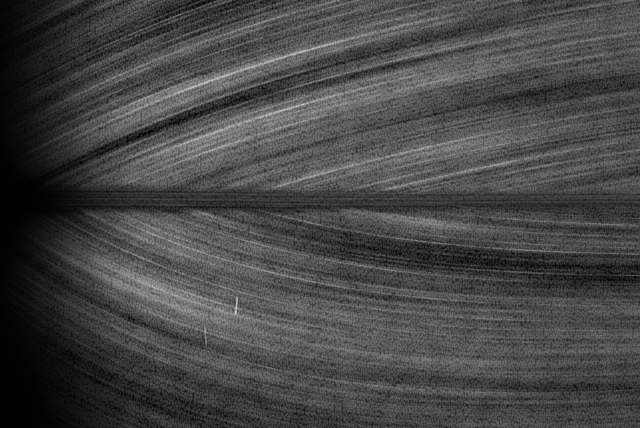
A Shadertoy shader for this texture:

```glsl
// A dim monochrome leaf: a dark midrib with veins that leave it and level out.
// Each half has a flow coordinate, constant along a vein; layered sines and
// jittered lines follow it, and cellular noise adds the fine tissue grain.

const float RIB_HEIGHT = 0.533;
const vec2 RIB_HALF_WIDTH = vec2(0.031, 0.017);  // left end, right end
const vec2 UPPER_BEND = vec2(0.62, 1.10);        // total rise, run
const vec2 LOWER_BEND = vec2(0.45, 0.60);        // total fall, run
const float LOWER_LIFT = 0.08;                   // upturn at lower right
const float LEAF_TONE = 0.295;
const float STREAK_GAIN = 0.047;
const float VEIN_GAIN = 0.23;
const float VEIN_DENSITY = 48.0;
const float VEIN_WIDTH = 0.0022;
const float MOTTLE_GAIN = 0.028;
const float GRAIN_GAIN = 0.21;
const vec2 GRAIN_DENSITY = vec2(215.0, 150.0);

float hash1(float n) { return fract(sin(n * 127.1 + 3.7) * 43758.5); }

vec2 hash2(vec2 p) {
    return fract(sin(vec2(dot(p, vec2(127.1, 311.7)),
                          dot(p, vec2(269.5, 183.3)))) * 43758.5);
}

float bell(float v, float center, float width) {
    float t = (v - center) / width;
    return exp(-t * t);
}

// Distance to the nearest scattered cell point.
float cellNoise(vec2 p) {
    vec2 cell = floor(p);
    float nearest = 2.0;
    for (int j = -1; j <= 1; j++)
    for (int i = -1; i <= 1; i++) {
        vec2 c = cell + vec2(i, j);
        nearest = min(nearest, length(c + hash2(c) - p));
    }
    return nearest;
}

// Soft tonal streaks along the flow, drifting in strength along x.
float streaks(float flow, float x, float seed) {
    float sum = 0.0, freq = 15.0, amp = 0.7;
    for (int i = 0; i < 7; i++) {
        float n = float(i), k = n * 1.9 + seed;
        float bend = 1.7 * sin(flow * freq * 0.37 + k) + 1.1 * sin(x * (2.0 + 0.9 * n) + k);
        float drift = 0.8 + 0.4 * sin(x * (3.0 + n) + flow * freq * 0.21 + k * 3.1);
        sum += amp * drift * sin(flow * freq + bend + k * 2.3);
        freq *= 1.73;
        amp *= 0.98;
    }
    return sum;
}

// Thin pale veins at jittered spacing, each broken and fading along x.
float veins(float flow, float x, float density, float seed, float px) {
    float p = flow * density, base = floor(p), sum = 0.0;
    float width = max(VEIN_WIDTH * VEIN_DENSITY / density, 0.75 * px);
    for (int i = -1; i <= 1; i++) {
        float id = base + float(i), r = hash1(id + seed);
        float d = (p - id - 0.15 - 0.7 * r) / density;
        float fade = 0.65 + 0.25 * sin(x * (3.0 + 5.0 * r) + id * 2.3)
                   + 0.22 * sin(x * (17.0 + 14.0 * r) + id * 4.1);
        sum += (0.35 + 0.65 * hash1(id * 1.7 + seed)) * fade * bell(d, 0.0, width);
    }
    return sum;
}

// Bright main veins and a denser, fainter set between them.
float veinLayers(float flow, float x, float seed, float px) {
    return veins(flow, x, VEIN_DENSITY, seed, px)
         + 0.4 * veins(flow, x, VEIN_DENSITY * 1.9, seed + 5.0, px) - 0.17;
}

float scratch(vec2 p, vec2 a, vec2 b, float px) {
    vec2 ab = b - a;
    float t = clamp(dot(p - a, ab) / dot(ab, ab), 0.0, 1.0);
    return 1.0 - smoothstep(0.0005, 0.0005 + 1.2 * px, length(p - a - ab * t));
}

float upperLeaf(float h, float x, float px) {
    float flow = h - UPPER_BEND.x * (1.0 - exp(-x / UPPER_BEND.y));
    float tone = LEAF_TONE + STREAK_GAIN * streaks(flow, x, 1.3);
    // Pale bands either side of the one deep furrow
    tone += 0.13 * bell(flow, 0.04, 0.035) * bell(x, 0.42, 0.35);
    tone += 0.18 * bell(flow, -0.09, 0.05) * bell(x, 0.58, 0.36);
    tone += 0.09 * bell(flow, -0.27, 0.07) * bell(x, 0.95, 0.4);
    tone -= 0.20 * bell(flow, -0.004 - 0.02 * x, 0.014) * (1.0 - smoothstep(0.4, 1.1, x));
    tone -= 0.06 * smoothstep(0.07, 0.16, flow);
    return tone + VEIN_GAIN * veinLayers(flow, x, 11.0, px) * (0.6 + 0.4 * bell(x, 0.6, 0.5));
}

float lowerLeaf(float d, float x, float px) {
    float flow = d * (1.0 + LOWER_LIFT * x * x) - LOWER_BEND.x * (1.0 - exp(-x / LOWER_BEND.y));
    float tone = LEAF_TONE + STREAK_GAIN * 0.8 * streaks(flow, x, 4.1);
    // Shadowed fold at right, darker furrow below, pale areas at left
    tone -= 0.18 * bell(flow, -0.205, 0.048) * smoothstep(0.5, 0.95, x);
    tone -= 0.10 * bell(flow, 0.095, 0.018) * (1.0 - 0.5 * smoothstep(0.5, 1.3, x));
    tone += 0.13 * bell(flow, -0.12, 0.055) * bell(x, 0.42, 0.24);
    tone += 0.11 * bell(flow, 0.03, 0.045) * bell(x, 0.4, 0.27);
    tone += 0.14 * bell(flow, -0.306, 0.024) * bell(x, 0.95, 0.27);
    tone -= 0.09 * smoothstep(0.10, 0.22, flow) * (1.0 - 0.7 * smoothstep(0.7, 1.3, x));
    float reach = 1.0 - 0.6 * smoothstep(0.15, 0.4, d);
    return tone + VEIN_GAIN * 0.85 * veinLayers(flow, x, 37.0, px) * reach;
}

void mainImage(out vec4 fragColor, in vec2 fragCoord) {
    float px = 1.0 / iResolution.y;
    vec2 p = fragCoord * px;
    float x = p.x, along = clamp(x / 1.5, 0.0, 1.0);
    float h = p.y - RIB_HEIGHT - 0.002 * sin(x * 5.0);
    float tone = h > 0.0 ? upperLeaf(h, x, px) : lowerLeaf(-h, x, px);

    // Midrib with lengthwise fibres, melting into the blade at right
    float halfWidth = mix(RIB_HALF_WIDTH.x, RIB_HALF_WIDTH.y, along);
    halfWidth *= 1.0 + 0.10 * sin(x * 23.0 + sign(h)) + 0.07 * sin(x * 51.0);
    float rib = 1.0 - smoothstep(halfWidth * 0.55, halfWidth * 1.4, abs(h));
    float fibres = sin(h * 520.0 + 2.0 * sin(x * 4.0)) + 0.8 * sin(h * 910.0 + 5.0 * x);
    tone = mix(tone, 0.155 + 0.05 * along + 0.03 * fibres, rib * (0.95 - 0.2 * along));
    tone -= 0.08 * bell(h, -0.85 * halfWidth, 0.009) * (1.0 - 0.5 * along);

    // Mottled tissue, fine grain and two small scratches
    float mottle = sin(p.x * 41.0 + 3.0 * sin(p.y * 23.0)) * sin(p.y * 57.0 + 2.0 * sin(p.x * 31.0));
    tone += MOTTLE_GAIN * mottle * (1.0 - rib);
    tone += GRAIN_GAIN * (0.47 - cellNoise(p * GRAIN_DENSITY)) * (1.0 - 0.4 * rib);
    tone += 0.35 * scratch(p, vec2(0.554, 0.303), vec2(0.551, 0.268), px);
    tone += 0.17 * scratch(p, vec2(0.479, 0.235), vec2(0.482, 0.192), px);

    // Light falls off at left, most of all by the stalk and lower corner
    float edge = 0.07 * bell(h, -0.01, 0.13) + 0.11 * (1.0 - smoothstep(0.0, 0.35, p.y));
    float light = smoothstep(-0.06 + edge, 0.31 + edge, x);
    light *= 1.0 - 0.85 * bell(h, 0.0, 0.05) * (1.0 - smoothstep(0.06, 0.22, x));
    light *= 1.08 - 0.14 * smoothstep(0.95, 1.5, x);
    fragColor = vec4(vec3(clamp(tone * light, 0.0, 1.0)), 1.0);
}
```
